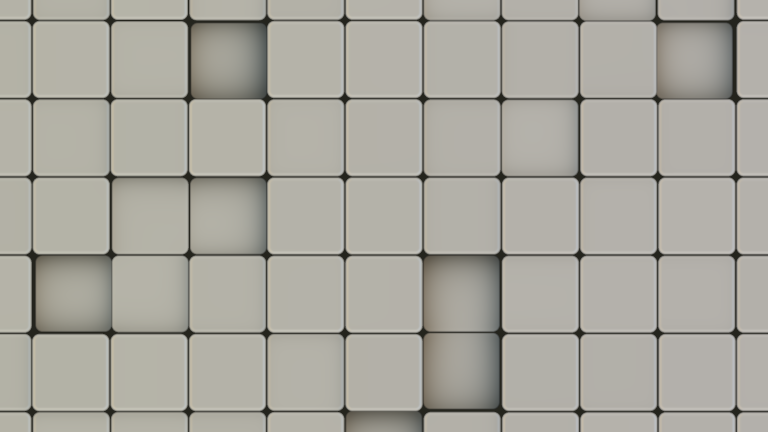
A WebGL 2 fragment shader for this pattern:

```glsl
#version 300 es
precision highp float;
// Wall of rounded square blocks set at random depths, softly shaded in the recesses.

uniform vec2 u_resolution;
out vec4 fragColor;

float hash(vec2 id) {
    vec3 p = fract(id.xyx * vec3(0.1031, 0.1030, 0.0973) + 0.37);
    p += dot(p, p.yzx + 33.33);
    return fract((p.x + p.y) * p.z);
}

// Most blocks sit near the front; a few sink far back.
float blockHeight(vec2 id) {
    float r = hash(id + 20.0);
    return 0.4 - 0.35 * r - pow(r, 9.0);
}

// Perspective: front blocks spread slightly away from the view centre.
vec2 blockLocal(vec2 q, vec2 id, float height) {
    return q / (1.0 + 0.008 * (height - 0.2)) - id;
}

float roundedBox(vec2 p) {
    vec2 e = abs(p) - 0.402;
    return length(max(e, 0.0)) + min(max(e.x, e.y), 0.0) - 0.094;
}

// Darkening cast on a block by its higher neighbours, warm on the left, cool on the right.
vec3 occlusion(vec2 q, vec2 id, float height) {
    vec3 shade = vec3(0.0);
    for (int y = -1; y <= 1; y++) {
        for (int x = -1; x <= 1; x++) {
            vec2 side = vec2(x, y);
            float other = blockHeight(id + side);
            float rise = max(other - height, 0.0);
            float dist = max(roundedBox(blockLocal(q, id + side, other)), 0.0);
            float weight = (x != 0 && y != 0) ? 0.12 : 0.42 + 0.12 * (side.x + side.y);
            vec3 tint = vec3(1.0, 1.02, 1.1) + 0.15 * side.x * vec3(1.0, 0.0, -1.0);
            shade += tint * weight * rise * exp(-dist / (0.05 + 0.1 * rise));
        }
    }
    return exp(-shade);
}

vec3 wall(vec2 q) {
    // Find the frontmost block covering this point.
    vec2 cell = floor(q + 0.5);
    vec2 topId = cell;
    float topHeight = -9.0;
    float topDist = 0.0;
    for (int y = -1; y <= 1; y++) {
        for (int x = -1; x <= 1; x++) {
            vec2 id = cell + vec2(x, y);
            float height = blockHeight(id);
            float d = roundedBox(blockLocal(q, id, height));
            if (d < 0.0 && height > topHeight) {
                topId = id;
                topHeight = height;
                topDist = d;
            }
        }
    }
    if (topHeight < -8.0) return vec3(0.14, 0.14, 0.115);

    // Flat face, tinted slightly from left to right.
    vec3 color = mix(vec3(0.704, 0.698, 0.652), vec3(0.702, 0.690, 0.668),
                     smoothstep(-5.0, 5.0, q.x));
    color *= 0.995 + 0.015 * hash(topId + 71.0);

    // Bevel: a thin lit rim, then a dark outer edge.
    vec2 local = blockLocal(q, topId, topHeight);
    vec2 normal = sign(local) * max(abs(local) - 0.402, 0.0);
    normal /= length(normal) + 1e-5;
    float band = (topDist + 0.031) / 0.016;
    float rim = exp(-band * band) * clamp(0.5 + 1.3 * topHeight, 0.1, 1.0);
    color += rim * (0.045 + 0.035 * normal.x * vec3(-0.5, 0.2, 1.3)
                    - 0.02 * normal.y);
    color *= 1.0 - 0.42 * smoothstep(-0.02, 0.0, topDist);

    return color * occlusion(q, topId, topHeight);
}

void main() {
    // Average a 3 by 3 grid of samples to smooth the edges.
    vec3 sum = vec3(0.0);
    for (int y = -1; y <= 1; y++) {
        for (int x = -1; x <= 1; x++) {
            vec2 point = gl_FragCoord.xy + vec2(x, y) / 3.0;
            sum += wall((point - 0.5 * u_resolution) / (0.181 * u_resolution.y));
        }
    }
    fragColor = vec4(sum / 9.0, 1.0);
}
```
